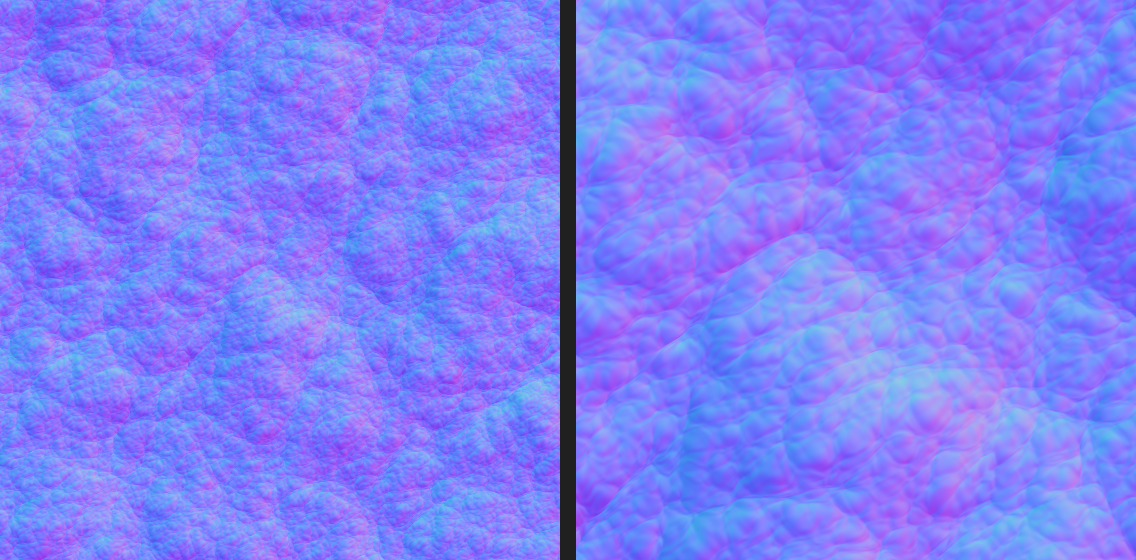
Left, the full canvas; right, a detail of the centre.
This texture map is drawn by a Shadertoy shader. Its source:

```glsl
// Tangent-space normal map of crumpled rock with a faint diagonal grain.

// Random unit gradient for a lattice cell.
vec2 cellGradient(vec2 cell) {
    uvec2 k = uvec2(ivec2(cell) + 4096);
    uint h = k.x * 73856093u ^ k.y * 19349663u;
    h = (h ^ (h >> 15u)) * 2246822519u;
    h = (h ^ (h >> 13u)) * 3266489917u;
    h ^= h >> 16u;
    float angle = float(h & 65535u) / 65536.0 * 6.28319;
    return vec2(cos(angle), sin(angle));
}

// Analytic slope of quintic gradient noise.
vec2 noiseSlope(vec2 p) {
    vec2 i = floor(p), f = p - i;
    vec2 u = f * f * f * (f * (f * 6.0 - 15.0) + 10.0);
    vec2 du = 30.0 * f * f * (f * (f - 2.0) + 1.0);

    vec2 ga = cellGradient(i);
    vec2 gb = cellGradient(i + vec2(1, 0));
    vec2 gc = cellGradient(i + vec2(0, 1));
    vec2 gd = cellGradient(i + vec2(1, 1));

    float a = dot(ga, f);
    float b = dot(gb, f - vec2(1, 0));
    float c = dot(gc, f - vec2(0, 1));
    float d = dot(gd, f - vec2(1, 1));

    return mix(mix(ga, gb, u.x), mix(gc, gd, u.x), u.y)
         + du * (u.yx * (a - b - c + d) + vec2(b, c) - a);
}

mat2 rotation(float angle) {
    float c = cos(angle), s = sin(angle);
    return mat2(c, s, -s, c);
}

void mainImage(out vec4 fragColor, in vec2 fragCoord) {
    vec2 uv = fragCoord / iResolution.y;

    // Height falls off as 1/frequency, so every octave adds equal slope.
    vec2 slope = vec2(0);
    float frequency = 4.5;
    for (int octave = 0; octave < 7; octave++) {
        float level = float(octave);

        // Finer octaves stretch more along the rising diagonal;
        // the lattice itself turns each time to hide its axes.
        float stretch = sqrt(1.0 + 0.07 * level);
        mat2 grain = mat2(1.0 / stretch, 0, 0, stretch) * rotation(-0.62);
        grain = rotation(1.3 * level) * grain;

        // Coarser slopes bend the finer octaves into crumpled shapes.
        vec2 p = grain * (uv * frequency + 0.25 * slope);
        slope += noiseSlope(p + level * vec2(17.3, 9.7)) * grain;
        frequency *= 1.83;
    }

    // Pack the unit normal as a colour.
    vec3 normal = normalize(vec3(-0.105 * slope, 1.0));
    fragColor = vec4(normal * 0.5 + 0.5, 1.0);
}
```
